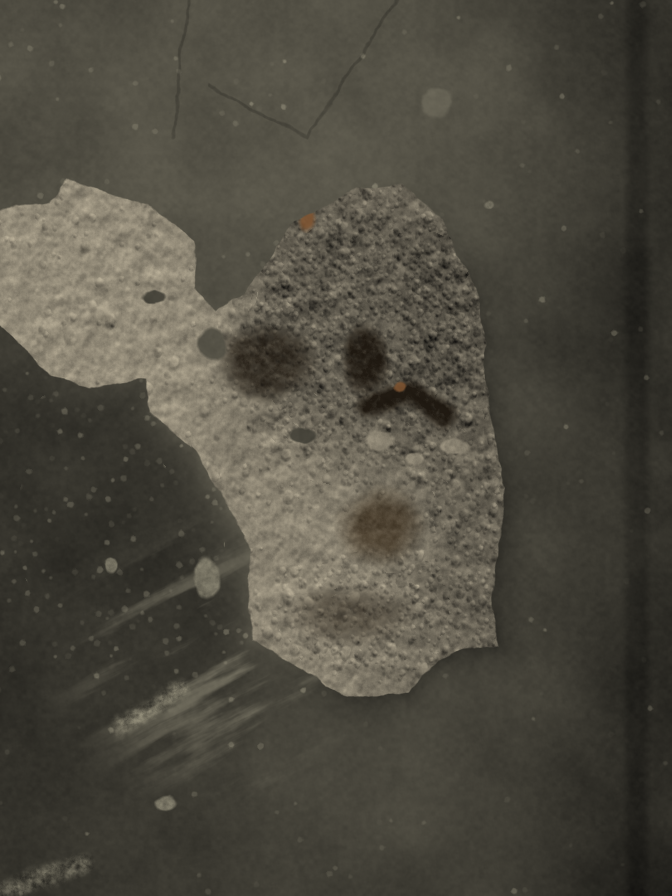
Reproduce this texture procedurally as a Shadertoy shader.

```glsl
// A crumbling pale plaster patch with gravel and dark pits on a worn concrete floor.
#define SPAN 7.68
#define FLOOR_LEVEL 0.285
#define PATCH_LEVEL 0.46
#define ROUGHNESS 0.1
#define RELIEF 0.45
#define GRAVEL 0.24
#define FLOOR_TINT vec3(1, .965, .83)
#define PATCH_TINT vec3(1, .945, .82)
#define RUST vec3(.5, .33, .19)
#define STAIN vec3(.25, .2, .135)
#define PIT vec3(.11, .085, .055)

float hash(vec2 p) { return fract(sin(dot(p, vec2(127.1, 311.7))) * 43758.5453); }

float noise(vec2 p) {
  vec2 i = floor(p), f = fract(p);
  f = f * f * (3. - 2. * f);
  return mix(mix(hash(i), hash(i + vec2(1, 0)), f.x),
    mix(hash(i + vec2(0, 1)), hash(i + 1.), f.x), f.y);
}

// Fractal noise, centred on zero
float fbm(vec2 p) {
  float sum = -.48, amp = .5;
  for (int i = 0; i < 5; i++) {
    sum += amp * noise(p);
    p = mat2(1.6, 1.2, -1.2, 1.6) * p + 7.3;
    amp *= .5;
  }
  return sum;
}

float segment(vec2 p, vec2 a, vec2 b) {
  vec2 e = b - a, w = p - a;
  return length(w - e * clamp(dot(w, e) / dot(e, e), 0., 1.));
}

float polygon(vec2 p, vec2 v[16]) {
  float d = 1e3, side = 1.;
  for (int i = 0; i < 16; i++) {
    vec2 a = v[i], b = v[(i + 1) % 16];
    d = min(d, segment(p, a, b));
    if ((a.y > p.y) != (b.y > p.y) &&
      p.x < (b.x - a.x) * (p.y - a.y) / (b.y - a.y) + a.x) side = -side;
  }
  return d * side;
}

// Ellipse with centre x, y and radii rx, ry
float blob(vec2 p, float x, float y, float rx, float ry, float soft) {
  return smoothstep(1. + soft, 1. - soft, length((p - vec2(x, y)) / vec2(rx, ry)));
}

// One pebble per cell: coverage, lighting, tone
vec3 pebbles(vec2 p, float size, float density, float px) {
  vec2 q = mat2(.8, .6, -.6, .8) * p / size + size * 91., id = floor(q);
  float r = mix(.16, .36, hash(id + 8.1)), soft = px / size + .03;
  vec2 o = fract(q) - .5 - .28 * (vec2(hash(id + 1.3), hash(id + 5.9)) - .5);
  o *= .8 + .4 * noise(q * 4.);
  float cover = smoothstep(r + soft, r - soft, length(o)) * step(hash(id), density);
  return vec3(cover, o.y / r, hash(id + 3.7));
}

// Two joined lobes
float patchDistance(vec2 p) {
  float body = polygon(p, vec2[16](
    vec2(3.05,6.08), vec2(3.45,6.1), vec2(3.8,5.8), vec2(4.1,5.2), vec2(4.22,4), vec2(4.33,3.5),
    vec2(4.22,2.5), vec2(4.27,2.15), vec2(3.75,2.05), vec2(3.5,1.75), vec2(3,1.7),
    vec2(2.15,2.2), vec2(2.15,3), vec2(1.63,3.9), vec2(1.95,4.95), vec2(2.5,5.75)));
  float arm = polygon(p, vec2[16](
    vec2(-.2,5.86), vec2(.43,5.95), vec2(.57,6.15), vec2(1.3,5.9), vec2(1.66,5.6), vec2(1.66,5.2),
    vec2(1.85,5.03), vec2(2.25,5.25), vec2(2.3,4.4), vec2(1.65,3.85), vec2(1.28,4.15),
    vec2(1.24,4.43), vec2(.75,4.35), vec2(.45,4.46), vec2(0,4.88), vec2(-.2,5)));
  return min(body, arm);
}

// Uneven light, cracks, dust and chips
vec3 concrete(vec2 p, vec2 w, float d, float grain, float px) {
  float v = FLOOR_LEVEL + .05 * blob(p, 2.3, 6.4, 2.2, 1.5, .9) - .1 * smoothstep(3.9, 5.7, p.x)
    - .09 * blob(p, .4, 2.7, 1.9, 2.3, .6) - .03 * smoothstep(1.6, 0., p.y);
  v += .1 * fbm(p * 1.7) + .05 * grain - .045 * blob(p, 5.46, 3.5, .1, 6., .5);
  float line = min(segment(w, vec2(1.62,7.7), vec2(1.5,6.5)), segment(w, vec2(3.4,7.7), vec2(2.65,6.5)));
  line = min(line, segment(w, vec2(2.65,6.5), vec2(1.8,6.95)));
  v -= .06 * smoothstep(.022, .004, line);
  float rim = exp(-7. * max(d, 0.));
  v += rim * mix(.12, -.08, smoothstep(1.8, 3.4, p.x)) * smoothstep(6., 3.5, p.y + 1. - .4 * p.x);
  float streak = smoothstep(.02, .24, fbm(mat2(.88, -.47, .47, .88) * p * vec2(.9, 5)));
  v += .2 * streak * blob(p, 1.75, 2., .95, .9, .6);
  float smear = min(segment(w, vec2(0,.04), vec2(.72,.27)), segment(w, vec2(1.02,1.45), vec2(1.55,1.76)));
  v += .2 * smoothstep(.12, .01, smear) * (.6 + 2. * grain) + .07 * blob(w, 3.76, 6.8, .12, .14, .15);
  float chips = blob(w, 1.78, 2.72, .11, .18, .15) + blob(w, .95, 2.83, .05, .07, .2)
    + blob(w, 1.42, .8, .1, .06, .2) + blob(w, 4.19, 5.94, .04, .04, .3);
  v = mix(v, .46 + .2 * grain, chips);
  vec3 speck = pebbles(p, .075, .02 + .22 * blob(p, 1., 3.2, 1.1, 1.4, .6), px);
  return (v + .16 * speck.x * speck.z) * FLOOR_TINT;
}

// Pale arm, rubble core, pits and stains
vec3 plaster(vec2 p, vec2 w, float grain, float px) {
  float pale = max(smoothstep(2.5, 1.4, p.x), .7 * blob(p, 2.4, 2.8, .9, 1.4, .6));
  float core = blob(p, 3.1, 4.9, 1., 1.2, .4), right = smoothstep(3.2, 4.2, p.x);
  float v = PATCH_LEVEL + .11 * pale - .08 * core - .06 * right + .16 * grain;
  v += RELIEF * (fbm(p * 7.) - fbm(p * 7. + vec2(-.08, .24)));
  float rubble = .1 + .65 * core + .5 * blob(p, 3.1, 2.4, .65, .45, .6) + .35 * right - .06 * pale;
  for (float i = 0.; i < 4.; i++) {
    float size = .06 + .035 * i, density = rubble * (1. - .2 * i);
    vec3 stone = pebbles(p, size, density, px);
    v -= .09 * pebbles(p + vec2(0, .22 * size), size, density, px).x * (1. - stone.x);
    v += stone.x * GRAVEL * (.4 * stone.y + .5 * stone.z - .22);
  }
  vec3 c = max(v, .08) * PATCH_TINT;
  float arch = min(segment(w, vec2(3.16,4.22), vec2(3.5,4.33)), segment(w, vec2(3.5,4.33), vec2(3.83,4.13)));
  float pits = max(smoothstep(.15, .02, arch), .85 * blob(w, 3.13, 4.6, .17, .25, .4));
  pits = max(pits, .65 * blob(w, 2.28, 4.57, .34, .27, .4));
  pits = max(pits, .4 * blob(w, 3., 2.42, .4, .18, .6));
  c = mix(c, PIT, clamp(pits * (1. + grain), 0., .95));
  c = mix(c, STAIN + .15 * grain, .75 * blob(w, 3.26, 3.16, .29, .26, .5));
  c = mix(c, RUST, .85 * max(blob(w, 2.64, 5.8, .06, .09, .4), blob(w, 3.42, 4.37, .05, .05, .3)));
  float slabs = blob(w, 3.26, 3.91, .12, .07, .2) + blob(w, 3.57, 3.72, .08, .06, .2) + blob(w, 3.91, 3.86, .11, .07, .2);
  return mix(c, (.54 + .2 * grain) * PATCH_TINT, slabs);
}

void mainImage(out vec4 fragColor, in vec2 fragCoord) {
  vec2 p = fragCoord / iResolution.y * SPAN;
  vec2 w = p + ROUGHNESS * vec2(fbm(p * 4.), fbm(p * 4. + 31.));
  float px = SPAN / iResolution.y, d = patchDistance(w), grain = fbm(p * 24.);
  float holes = blob(w, 1.32, 5.14, .1, .05, .2) + blob(w, 1.83, 4.73, .13, .14, .15) + blob(w, 2.6, 3.95, .11, .06, .2);
  float cover = smoothstep(px, -px, d) * (1. - holes);
  fragColor = vec4(mix(concrete(p, w, d, grain, px), plaster(p, w, grain, px), cover), 1);
}
```
